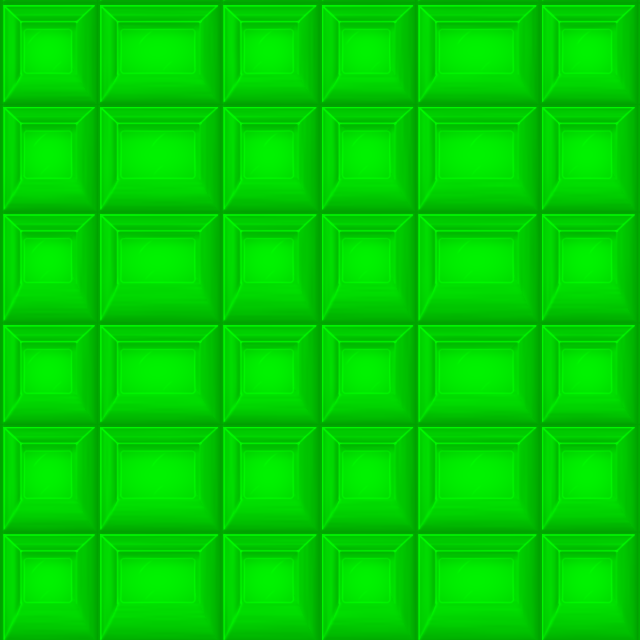
Give the GLSL for this pattern, as a WebGL 2 fragment shader.

```glsl
#version 300 es
precision highp float;
// Green coffered panels: a 3 by 3 block of unequal sunken cells, tiled twice each way.
// Each cell has four mitred bevels, a shaded floor and a raised rounded pane,
// all measured from the cell's top left corner in 1/768 of the canvas.

uniform vec2 u_resolution;
out vec4 fragColor;

const float UNITS = 768.0;
const vec2 ORIGIN = vec2(4.0, 6.0);
const vec3 COLUMN_ENDS = vec3(116.0, 264.0, 382.0);
const vec3 ROW_ENDS = vec3(122.0, 251.0, 384.0);
const vec2 BEVEL_TOP_LEFT = vec2(21.0, 20.0);
const float BEVEL_RIGHT = 22.0;
const vec2 GROOVE = vec2(6.0, 5.0);              // dark gap at right and bottom
const vec2 PANE_TOP_LEFT = vec2(25.0, 29.0);
const float PANE_RIGHT = 34.0;
const vec3 PANE_BOTTOM = vec3(40.0, 43.0, 51.0); // one margin per row
const float PANE_RADIUS = 4.0;
const float LINE_WIDTH = 1.1;
const float GROOVE_SHADE = 0.60;
const float GROOVE_SPREAD = 4.0;
const float PANE_SHADE = 0.95;
const float SCRATCH_GAIN = 0.04;
const float GRAIN = 0.035;

float hash(vec2 p) {
    return fract(sin(dot(p, vec2(127.1, 311.7))) * 43758.5453);
}

float noise(vec2 p) {
    vec2 i = floor(p), f = fract(p);
    f = f * f * (3.0 - 2.0 * f);
    return mix(mix(hash(i), hash(i + vec2(1, 0)), f.x),
               mix(hash(i + vec2(0, 1)), hash(i + vec2(1, 1)), f.x), f.y);
}

float roundedBox(vec2 p, vec2 halfSize, float radius) {
    vec2 d = abs(p) - halfSize + radius;
    return length(max(d, 0.0)) + min(max(d.x, d.y), 0.0) - radius;
}

// Soft highlight around a signed distance of zero
float ridge(float d, float width) {
    return exp(-d * d / (width * width));
}

// Highlight where two sides meet, only while both are the lowest
float mitre(float a, float b, float depth, float width) {
    return ridge((a - b) * 14.0, width) * smoothstep(0.3, 0.15, max(a, b) - depth);
}

// Start, size and index of the cell holding x
vec3 findCell(float x, vec3 ends) {
    if (x < ends.x) return vec3(0.0, ends.x, 0.0);
    if (x < ends.y) return vec3(ends.x, ends.y - ends.x, 1.0);
    return vec3(ends.y, ends.z - ends.y, 2.0);
}

// Short curved scratch rising to the right
float scratch(vec2 p, float halfLength, float width) {
    vec2 q = vec2(p.x - p.y, p.x + p.y) * 0.7071;
    return ridge(q.y - 0.01 * q.x * q.x, width) * smoothstep(halfLength, halfLength * 0.4, abs(q.x));
}

void main() {
    vec2 uv = gl_FragCoord.xy / u_resolution;
    float px = UNITS / min(u_resolution.x, u_resolution.y);
    float lineWidth = max(LINE_WIDTH, 0.7 * px);
    vec2 canvas = vec2(uv.x, 1.0 - uv.y) * UNITS;
    vec2 p = mod(canvas - ORIGIN, vec2(COLUMN_ENDS.z, ROW_ENDS.z));
    vec3 column = findCell(p.x, COLUMN_ENDS), row = findCell(p.y, ROW_ENDS);
    vec2 q = p - vec2(column.x, row.x);
    vec2 size = vec2(column.y, row.y);
    vec2 id = vec2(column.z, row.z);
    float paneBottom = PANE_BOTTOM[int(row.z)];

    // Bevel coordinates: 0 on the outer rim, 1 on the floor
    vec2 toFar = size - GROOVE - q;
    float l = q.x / BEVEL_TOP_LEFT.x;
    float t = q.y / BEVEL_TOP_LEFT.y;
    float r = toFar.x / BEVEL_RIGHT;
    float b = pow(max(toFar.y, 0.0) / (paneBottom - GROOVE.y - 2.0), 0.85);
    float depth = min(min(l, t), min(r, b));

    // Shade of each side, joined by sharp or soft mitres
    float leftShade = 0.87 - 0.13 * smoothstep(0.5, 0.95, l) - 0.03 * smoothstep(0.35, 0.0, l);
    leftShade -= 0.05 * smoothstep(0.5, 1.0, q.y / size.y);
    float topShade = 0.81 - 0.08 * smoothstep(0.5, 0.95, t) - 0.04 * smoothstep(0.3, 0.0, t);
    float rightShade = mix(0.72, 0.82, clamp(r, 0.0, 1.0));
    float bottomShade = mix(0.70, 0.87, smoothstep(-0.1, 1.0, b));
    float shade = mix(rightShade, bottomShade, smoothstep(-0.3, 0.3, r - b));
    shade = mix(shade, topShade, smoothstep(-0.05, 0.05, min(l, min(r, b)) - t));
    shade = mix(shade, leftShade, smoothstep(-0.05, 0.05, min(t, min(r, b)) - l));
    float floorShade = mix(0.72, 0.86, smoothstep(20.0, 34.0, q.y));
    floorShade = mix(floorShade, 0.87, smoothstep(0.0, 40.0, q.y - 0.5 * size.y));
    shade = mix(shade, floorShade, smoothstep(0.97, 1.08, depth));

    // Fine streaks running along each side
    vec2 along = min(t, b) < min(l, r) ? canvas.yx : canvas;
    shade += GRAIN * (noise(along * vec2(0.35, 0.02)) - 0.5);

    // Dark grooves fading into the bevels
    vec2 toGroove = min(abs(q + 0.5 * GROOVE), abs(size - 0.5 * GROOVE - q));
    shade = mix(shade, GROOVE_SHADE, 0.75 * exp(-min(toGroove.x, toGroove.y) / GROOVE_SPREAD));

    // Bright rims, steps and mitres
    float onTop = smoothstep(-1.0, 3.0, min(q.x, toFar.x));
    float onLeft = smoothstep(-1.0, 3.0, min(q.y, toFar.y));
    float innerTop = smoothstep(-1.0, 2.0, min(q.x - 20.0, toFar.x - 20.0));
    float innerLeft = smoothstep(-1.0, 2.0, min(q.y - 20.0, toFar.y - paneBottom + 7.0));
    float onBevel = smoothstep(1.08, 0.98, depth) * smoothstep(-0.02, 0.05, depth);
    shade += 0.28 * ridge(q.y - 1.0, lineWidth) * onTop;
    shade += 0.20 * ridge(q.x - 1.0, lineWidth) * onLeft;
    shade += 0.21 * ridge(q.y - 20.0, lineWidth) * innerTop;
    shade += 0.17 * ridge(q.x - 21.0, lineWidth) * innerLeft;
    shade += 0.04 * ridge(q.y - 12.0, lineWidth) * smoothstep(0.0, 3.0, min(q.x, toFar.x) - 12.0);
    shade += 0.04 * ridge(toFar.x - BEVEL_RIGHT, lineWidth) * innerLeft;
    shade += 0.18 * onBevel * mitre(l, t, depth, lineWidth);
    shade += 0.16 * onBevel * mitre(r, t, depth, lineWidth);
    shade += 0.09 * onBevel * mitre(l, b, depth, lineWidth * 1.4);

    // Raised pane with a thin outline and faint scratches
    vec2 paneFar = size - vec2(PANE_RIGHT, paneBottom);
    vec2 halfPane = 0.5 * (paneFar - PANE_TOP_LEFT);
    vec2 c = q - 0.5 * (paneFar + PANE_TOP_LEFT);
    vec2 n = c / halfPane;
    float d = roundedBox(c, halfPane, PANE_RADIUS);
    float paneMask = smoothstep(0.6 * px, -0.6 * px, d);
    float paneShade = PANE_SHADE - 0.05 * dot(n, n) - 0.04 * smoothstep(-0.5, -1.0, n.y);
    shade -= 0.05 * exp(-max(d, 0.0) / 2.5) * smoothstep(0.8, -0.6, n.y);
    shade = mix(shade, paneShade, paneMask);
    shade += 0.085 * ridge(d, lineWidth);
    for (int i = 0; i < 2; i++) {
        float k = float(i);
        vec2 spot = vec2(hash(id + 3.1 * k) - 0.6, (k - 0.5) * 1.3) * halfPane;
        shade += SCRATCH_GAIN * (1.0 - 0.5 * k) * paneMask * scratch(c - spot, 14.0 - 4.0 * k, lineWidth);
    }

    fragColor = vec4(0.0, clamp(shade, 0.0, 0.97), 0.0, 1.0);
}
```
